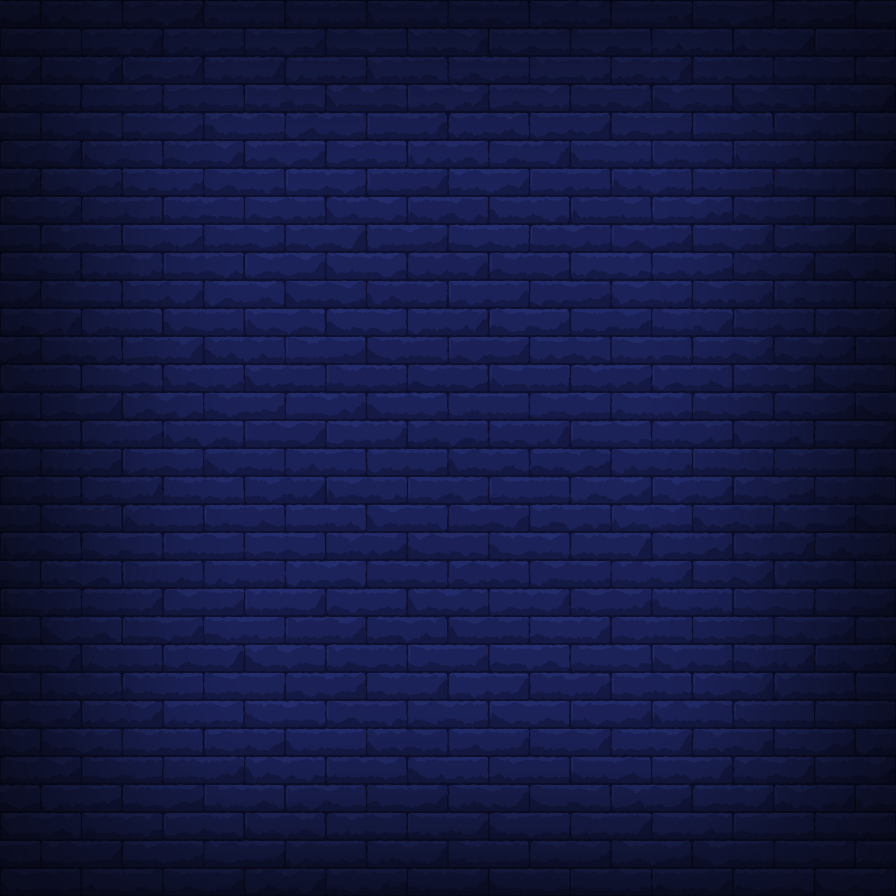
A Shadertoy shader for this texture:

```glsl
const float ROWS = 32.0;
const float COLS = 11.0;
const vec2 GAP = vec2(0.026, 0.036);      // half joint width, in row heights
const float CORNER = 0.10;
const float CHIP = 0.022;                 // roughness of the brick outline
const float LIT_DEPTH = 0.17;             // mean depth of the top band
const float SHADE_DEPTH = 0.25;           // mean depth of the bottom band
const float TONE_VARIATION = 0.05;
const vec2 VIGNETTE_REACH = vec2(0.29, 0.22);
const float VIGNETTE_START = -0.08;
const float EDGE_LIGHT = 0.34;

const vec3 MORTAR = vec3(0.050, 0.060, 0.175);
const vec3 BODY   = vec3(0.106, 0.132, 0.345);
const vec3 LIT    = vec3(0.134, 0.170, 0.415);
const vec3 SHADE  = vec3(0.078, 0.098, 0.268);

float hash(vec2 p) {
    vec3 q = fract(vec3(p.xyx) * vec3(0.1031, 0.1030, 0.0973));
    q += dot(q, q.yzx + 33.33);
    return fract((q.x + q.y) * q.z);
}

// One-dimensional gradient noise, about -1 to 1
float noise(float x, float seed) {
    float i = floor(x), f = x - i;
    float a = hash(vec2(i, seed)) * 2.0 - 1.0;
    float b = hash(vec2(i + 1.0, seed)) * 2.0 - 1.0;
    float fade = f * f * f * (f * (f * 6.0 - 15.0) + 10.0);
    return 2.0 * mix(a * f, b * (f - 1.0), fade);
}

// Broad waves with small ragged steps
float ragged(float x, float seed) {
    return noise(x * 1.6, seed) + 0.45 * noise(x * 4.5, seed + 7.0)
         + 0.25 * noise(x * 11.0, seed + 13.0);
}

float roundedBox(vec2 p, vec2 halfSize, float radius) {
    vec2 q = abs(p) - halfSize + radius;
    return length(max(q, 0.0)) + min(max(q.x, q.y), 0.0) - radius;
}

float coverage(float d, float pixel) {
    return clamp(0.5 - d / pixel, 0.0, 1.0);
}

void mainImage(out vec4 fragColor, in vec2 fragCoord) {
    vec2 uv = fragCoord / iResolution.xy;
    float pixel = ROWS / iResolution.y;

    // Running bond: odd rows shift by half a brick, ids wrap across
    float row = floor(uv.y * ROWS);
    float along = uv.x * COLS + 0.5 * mod(row, 2.0);
    vec2 id = vec2(mod(floor(along), COLS), mod(row, ROWS));
    vec2 size = vec2(ROWS / COLS, 1.0);
    vec2 p = vec2(fract(along), fract(uv.y * ROWS)) * size;
    float seed = floor(hash(id + 3.0) * 900.0) + 20.0;
    float variant = hash(id + 41.0);

    // Chipped brick outline
    vec2 center = p - 0.5 * size;
    float outline = roundedBox(center, 0.5 * size - GAP, CORNER);
    outline += CHIP * (noise(p.x * 5.0, seed + 31.0 + step(0.0, center.y))
                     + noise(p.y * 5.0, seed + 37.0 + step(0.0, center.x)));

    // Worn bands; some bricks have a deeper right or left end
    float rightEnd = smoothstep(0.55, 0.05, size.x - p.x);
    float leftEnd = smoothstep(0.45, 0.05, p.x);
    float shadeTop = SHADE_DEPTH + 0.19 * ragged(p.x, seed)
                   + 0.40 * rightEnd * step(0.62, variant)
                   + 0.30 * leftEnd * step(variant, 0.22);
    float litDepth = LIT_DEPTH + 0.15 * ragged(p.x + 5.0, seed + 53.0)
                   - 0.10 * (rightEnd + leftEnd);
    litDepth = max(litDepth, 0.05);
    shadeTop = clamp(shadeTop, 0.07, 0.80);

    vec3 color = mix(BODY, LIT, coverage(1.0 - p.y - litDepth, pixel));
    color = mix(color, SHADE, coverage(p.y - shadeTop, pixel));

    // Thin glint down the left side of a few bricks
    float glint = coverage(abs(p.x - 0.075) - 0.025, pixel)
                * smoothstep(0.25, 0.45, p.y) * step(0.68, hash(id + 87.0));
    color = mix(color, LIT, 0.8 * glint);
    color *= 1.0 + TONE_VARIATION * (hash(id + 11.0) - 0.5);
    color = mix(MORTAR, color, coverage(outline, pixel));

    // Darkness gathers at all four borders
    vec2 border = min(uv, 1.0 - uv);
    vec2 light = smoothstep(vec2(VIGNETTE_START), VIGNETTE_REACH, border);
    color *= mix(EDGE_LIGHT, 1.0, light.x * light.y);

    fragColor = vec4(color, 1.0);
}
```
